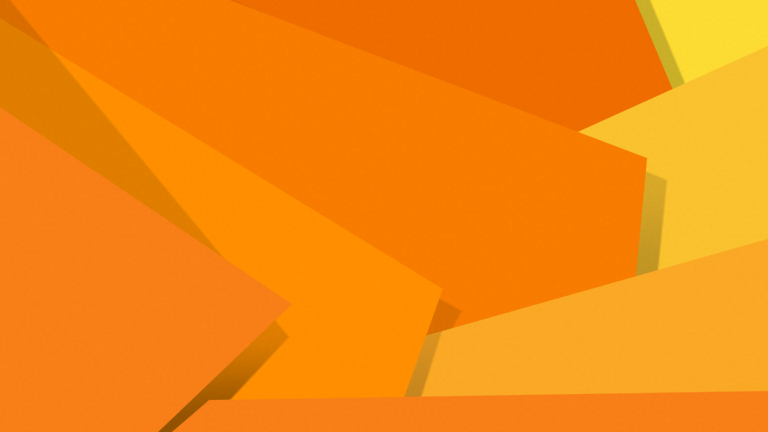
Reproduce this background procedurally as a Shadertoy shader.

```glsl
const vec3 YELLOW = vec3(0.99, 0.86, 0.20);
const vec3 GOLD = vec3(0.98, 0.76, 0.18);
const vec3 AMBER = vec3(0.98, 0.66, 0.145);
const vec3 DEEP_ORANGE = vec3(0.936, 0.424, 0.0);
const vec3 ORANGE = vec3(0.968, 0.486, 0.0);
const vec3 BRIGHT_ORANGE = vec3(1.0, 0.56, 0.0);
const vec3 CORAL = vec3(0.973, 0.498, 0.09);

// Signed distance to a line, negative to the right of a -> b
float edge(vec2 p, vec2 a, vec2 b) {
    vec2 dir = normalize(b - a);
    return dot(p - a, vec2(-dir.y, dir.x));
}

// Convex corner at b, filled to the right of a -> b -> c
float corner(vec2 p, vec2 a, vec2 b, vec2 c) {
    return max(edge(p, a, b), edge(p, b, c));
}

float coverage(float dist, float pixel) {
    return clamp(0.5 - dist / pixel, 0.0, 1.0);
}

vec3 sheet(vec3 base, vec3 color, float dist, float pixel) {
    return mix(base, color, coverage(dist, pixel));
}

vec3 shadow(vec3 base, float brightness, float dist, float pixel) {
    return base * mix(1.0, brightness, coverage(dist, 2.0 * pixel));
}

vec2 hash2(vec2 cell) {
    vec2 h = vec2(dot(cell, vec2(127.1, 311.7)), dot(cell, vec2(269.5, 183.3)));
    return fract(sin(h) * 4375.85);
}

// Distance to the nearest scattered point
float cellular(vec2 p) {
    vec2 cell = floor(p);
    float nearest = 2.0;
    for (int y = -1; y <= 1; y++)
        for (int x = -1; x <= 1; x++) {
            vec2 neighbor = cell + vec2(x, y);
            nearest = min(nearest, length(neighbor + hash2(neighbor) - p));
        }
    return nearest;
}

void mainImage(out vec4 fragColor, in vec2 fragCoord) {
    vec2 p = fragCoord / iResolution.y;
    float px = 1.3 / iResolution.y;
    vec3 color = YELLOW;

    // Deep orange sheet over yellow
    color = shadow(color, 0.80, edge(p, vec2(1.505, 1.0), vec2(1.586, 0.806)), px);
    color = sheet(color, DEEP_ORANGE, edge(p, vec2(1.470, 1.0), vec2(1.556, 0.796)), px);

    // Gold sheet and the broad orange band
    color = sheet(color, GOLD, edge(p, vec2(1.336, 0.694), vec2(1.778, 0.894)), px);
    float bandShade = mix(0.77, 0.87, smoothstep(0.36, 0.60, p.y));
    color = shadow(color, bandShade,
        corner(p, vec2(1.498, 0.602), vec2(1.544, 0.583), vec2(1.523, 0.373)), px);
    color = sheet(color, ORANGE,
        corner(p, vec2(0.532, 1.0), vec2(1.498, 0.634), vec2(1.472, 0.361)), px);

    // Amber wedge and the bright band above it
    color = shadow(color, 0.89,
        corner(p, vec2(1.019, 0.308), vec2(1.069, 0.280), vec2(1.049, 0.243)), px);
    float wedge = edge(p, vec2(0.991, 0.2245), vec2(1.778, 0.447));
    color = sheet(color, AMBER, wedge, px);
    float wedgeShade = mix(0.80, 0.87, smoothstep(0.08, 0.23, p.y));
    color = shadow(color, wedgeShade,
        max(wedge, edge(p, vec2(1.023, 0.234), vec2(0.975, 0.081))), px);
    color = sheet(color, BRIGHT_ORANGE,
        corner(p, vec2(0.0, 0.958), vec2(1.025, 0.331), vec2(0.935, 0.079)), px);

    // Coral arrow, its fading shadow and the bottom strip
    float arrowShade = mix(0.57, 0.88, smoothstep(0.0, 0.25, p.y));
    color = shadow(color, arrowShade,
        corner(p, vec2(0.640, 0.255), vec2(0.669, 0.220), vec2(0.537, 0.079)), px);
    color = sheet(color, CORAL,
        corner(p, vec2(0.0, 0.752), vec2(0.676, 0.296), vec2(0.366, 0.0)), px);
    color = sheet(color, CORAL,
        corner(p, vec2(0.398, 0.0), vec2(0.484, 0.074), vec2(1.778, 0.095)), px);

    // Faint paper grain
    color += 0.012 * (cellular(p * 110.0) - 0.5);
    fragColor = vec4(clamp(color, 0.0, 1.0), 1.0);
}
```
